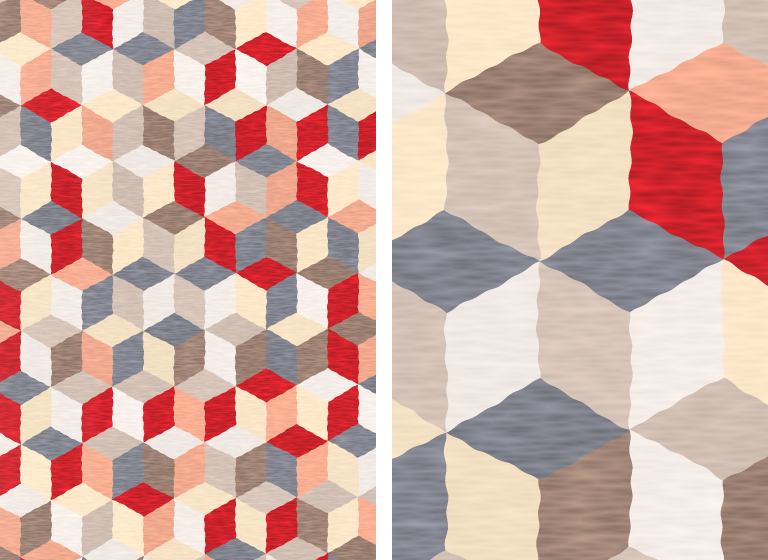
Left, the full canvas; right, a detail of the centre.
Write a Shadertoy shader that draws this pattern.

```glsl
// Woven rug of tumbling blocks: staggered rows of cubes, each with a rhombic
// top and two upright faces. Hashed yarn colours avoid those of touching faces,
// and stretched cellular noise adds the horizontal streaks of the wool.

const float COLUMN_WIDTH = 0.0817;  // half a cube, in canvas widths
const float ROW_PITCH = 0.1502;     // distance between rows of cube tops
const vec2 LATTICE_ORIGIN = vec2(0.0546, 0.1305);
const float TOP_HALF_HEIGHT = 0.30; // in row pitches
const int YARNS = 7;
const int SAMPLES = 3;              // per axis, for smooth edges

float hash(ivec3 c) {
    uvec3 u = uvec3(c + 64);
    uint h = u.x * 374761u + u.y * 668265u + u.z * 912271u;
    h = (h ^ (h >> 13u)) * 127413u;
    h = (h ^ (h >> 15u)) * 668267u;
    h ^= h >> 16u;
    return float(h & 65535u) / 65536.0;
}

// Distance to the nearest scattered point.
float cellular(vec2 p, int seed) {
    ivec2 cell = ivec2(floor(p));
    float nearest = 2.0;
    for (int y = -1; y <= 1; y++)
    for (int x = -1; x <= 1; x++) {
        ivec2 c = cell + ivec2(x, y);
        vec2 point = vec2(hash(ivec3(c, seed)), hash(ivec3(c, seed + 1)));
        nearest = min(nearest, length(vec2(c) + point - p));
    }
    return nearest;
}

vec3 yarnColour(int yarn) {
    vec3 palette[YARNS] = vec3[YARNS](
        vec3(0.965, 0.935, 0.915),  // white
        vec3(0.985, 0.905, 0.785),  // cream
        vec3(0.840, 0.765, 0.720),  // beige
        vec3(0.630, 0.520, 0.465),  // taupe
        vec3(0.520, 0.530, 0.570),  // slate
        vec3(0.965, 0.680, 0.570),  // salmon
        vec3(0.825, 0.140, 0.175)); // red
    return palette[yarn];
}

// Random yarn that differs from those taken; white and cream come up more often.
int pickYarn(ivec2 cell, int salt, ivec4 taken) {
    int yarn = 0;
    for (int attempt = 0; attempt < 10; attempt++) {
        yarn = int(hash(ivec3(cell, salt + attempt)) * 9.0) % YARNS;
        if (!any(equal(ivec4(yarn), taken))) break;
    }
    return yarn;
}

// Upright face: even columns choose freely, odd ones avoid both neighbours.
int sideYarn(ivec2 cell) {
    ivec4 taken = ivec4(-1);
    if ((cell.x & 1) == 1) {
        taken.x = pickYarn(cell - ivec2(1, 0), 0, ivec4(-1));
        taken.y = pickYarn(cell + ivec2(1, 0), 0, ivec4(-1));
    }
    return pickYarn(cell, 0, taken);
}

// Cube top: avoids the four upright faces around it.
int topYarn(ivec2 cell) {
    ivec4 taken = ivec4(sideYarn(cell), sideYarn(cell - ivec2(1, 0)),
                        sideYarn(cell - ivec2(0, 1)), sideYarn(cell - ivec2(1, 1)));
    return pickYarn(cell, 20, taken);
}

// Slight skew and unevenness of hand weaving, in lattice units.
vec2 weaveWobble(vec2 p) {
    float across = 0.014 * sin(p.y * 61.0 + p.x * 9.0) + 0.012 * sin(p.y * 233.0);
    float down = 0.06 * p.x * p.y + 0.008 * sin(p.x * 47.0 + p.y * 13.0)
               + 0.005 * sin(p.x * 290.0);
    return vec2(across, down);
}

vec3 blocks(vec2 p) {
    vec2 lattice = (p - LATTICE_ORIGIN) / vec2(COLUMN_WIDTH, ROW_PITCH) + weaveWobble(p);
    int column = int(floor(lattice.x));
    int row = int(floor(lattice.y + 0.5));
    float along = fract(lattice.x);
    float fromRow = lattice.y - float(row);

    // Cube centres lie on column edges of matching parity.
    int toCentre = (column + row) & 1;
    float reach = TOP_HALF_HEIGHT * (toCentre == 0 ? 1.0 - along : along);
    bool isTop = abs(fromRow) < reach;
    ivec2 cell = isTop ? ivec2(column + toCentre, row)
                       : ivec2(column, fromRow > 0.0 ? row : row - 1);
    int yarn = isTop ? topYarn(cell) : sideYarn(cell);
    float dyeLot = 0.97 + 0.05 * hash(ivec3(cell, isTop ? 41 : 40));
    return yarnColour(yarn) * dyeLot;
}

void mainImage(out vec4 fragColor, in vec2 fragCoord) {
    vec3 colour = vec3(0.0);
    for (int i = 0; i < SAMPLES * SAMPLES; i++) {
        vec2 offset = (vec2(i % SAMPLES, i / SAMPLES) + 0.5) / float(SAMPLES) - 0.5;
        vec2 s = fragCoord + offset;
        colour += blocks(vec2(s.x, iResolution.y - s.y) / iResolution.x);
    }
    colour /= float(SAMPLES * SAMPLES);

    // Wool streaks, strongest in the dark yarns.
    vec2 p = vec2(fragCoord.x, iResolution.y - fragCoord.y) / iResolution.x;
    float streak = 0.6 * cellular(p * vec2(34.0, 210.0), 50)
                 + 0.4 * cellular(p * vec2(16.0, 100.0), 60) - 0.45;
    float lightness = dot(colour, vec3(0.3, 0.5, 0.2));
    colour *= 1.0 + streak * mix(0.42, 0.07, smoothstep(0.4, 0.9, lightness));

    // Soft fold near the left and gentle fading towards the edge.
    float fold = exp(-pow((p.x - 0.23) / 0.03, 2.0));
    colour = mix(colour, vec3(1.0), 0.03 * fold + 0.05 * smoothstep(0.2, 0.0, p.x));
    fragColor = vec4(clamp(colour, 0.0, 1.0), 1.0);
}
```
